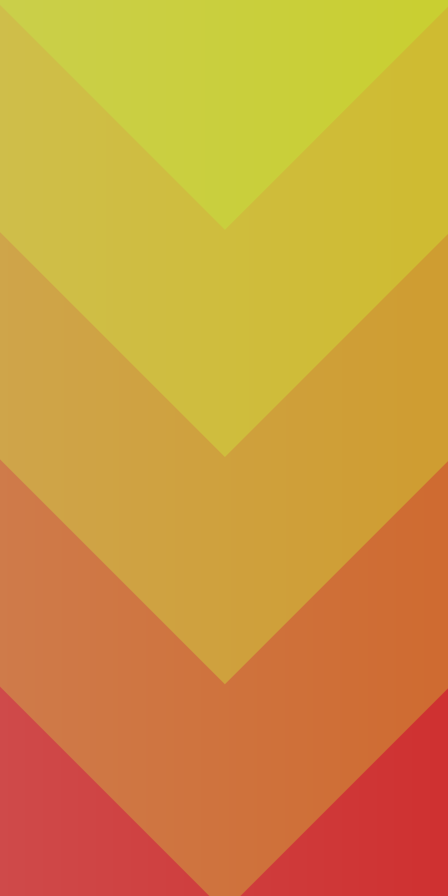
A WebGL 2 fragment shader for this background:

```glsl
#version 300 es
precision highp float;
// Stacked downward chevrons from lime through orange to red, more saturated to the right.

uniform vec2 u_resolution;
out vec4 outColor;

// Pure hue of a band, counted from the top
vec3 bandHue(int band) {
    vec3 hues[5] = vec3[5](
        vec3(0.965, 1.0, 0.0),
        vec3(1.0, 0.877, 0.0),
        vec3(1.0, 0.684, 0.0),
        vec3(1.0, 0.368, 0.0),
        vec3(1.0, 0.0, 0.0));
    return hues[band];
}

void main() {
    // Canvas widths, with depth measured down from the top edge
    float x = gl_FragCoord.x / u_resolution.x;
    float depth = (u_resolution.y - gl_FragCoord.y) / u_resolution.x;
    float pixel = 1.0 / u_resolution.x;

    // Diagonal distance below the first chevron edge
    float fold = depth + abs(x - 0.502) - 0.513;

    // Lay each lower band over the one above it
    vec3 hue = bandHue(0);
    for (int i = 1; i < 5; i++) {
        float edge = fold - 0.5072 * float(i - 1);
        hue = mix(hue, bandHue(i), smoothstep(-pixel, pixel, edge));
    }

    // Saturation rises from left to right at constant brightness
    float floorLevel = mix(0.29, 0.19, x);
    outColor = vec4(mix(vec3(floorLevel), vec3(0.81), hue), 1.0);
}
```
